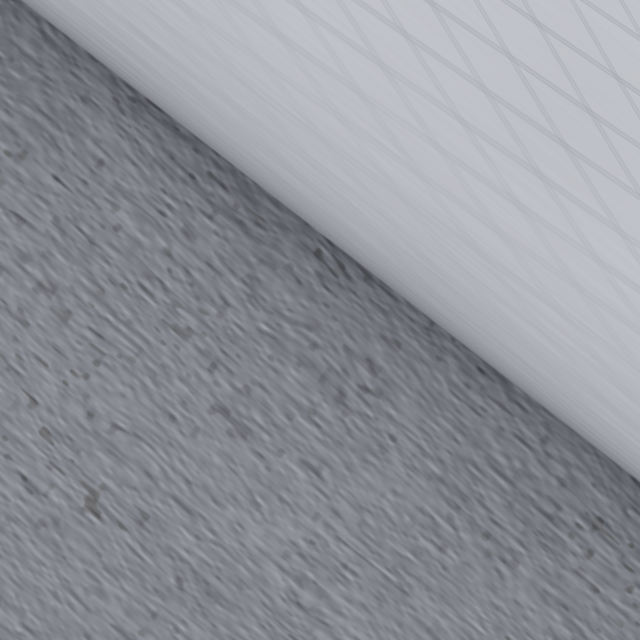
This texture is drawn by a WebGL 2 fragment shader. Its source:

```glsl
#version 300 es
precision highp float;
// A pale roll with a diamond lattice resting diagonally on grey grained plaster.
uniform vec2 u_resolution;
out vec4 outColor;

float hash(vec2 p) {
  vec3 q = fract(vec3(p.xyx) * 0.1031);
  q += dot(q, q.yzx + 33.33);
  return fract((q.x + q.y) * q.z);
}

float noise(vec2 p) {
  vec2 cell = floor(p), f = fract(p);
  f = f * f * (3.0 - 2.0 * f);
  return mix(mix(hash(cell), hash(cell + vec2(1, 0)), f.x),
             mix(hash(cell + vec2(0, 1)), hash(cell + vec2(1, 1)), f.x), f.y);
}

// Grain height: streaks run along x, which follows the edge of the roll
float grain(vec2 q) {
  return 0.5 * noise(q * vec2(38.0, 125.0)) + 0.3 * noise(q * vec2(75.0, 190.0) + 17.0)
       + 0.2 * noise(q * vec2(14.0, 150.0) + 41.0);
}

// Plaster: q.x runs along the edge, q.y is negative away from the roll
vec3 plaster(vec2 q) {
  float away = -q.y;
  float tone = 0.535 - 0.10 * exp(-away * 7.0) - 0.07 * exp(-away * 45.0);
  tone += 0.03 * (noise(q * vec2(4.0, 7.0) + 9.0) - 0.5);
  vec2 warped = q + vec2(0.0, 0.012) * noise(q * vec2(9.0, 14.0));
  warped.y += 0.06 * q.x;

  // Relief lit from one side, then dark pits and long scratches
  float height = grain(warped + 50.0);
  tone += 0.17 * (height - grain(warped + 50.0 + vec2(0.002, 0.004)));
  tone += 0.10 * (height - 0.5);
  float patches = noise(q * vec2(6.0, 9.0) + 70.0);
  float pits = smoothstep(0.70, 0.95, noise(warped * vec2(48.0, 105.0) + 200.0));
  tone -= pits * (0.03 + 0.09 * patches);
  float scratch = smoothstep(0.78, 0.98, noise(warped * vec2(9.0, 100.0) + 120.0));
  tone -= 0.05 * scratch;
  vec3 tint = mix(vec3(-0.015, -0.005, 0.025), vec3(0.0, 0.0, 0.008), pits * patches);
  return vec3(tone) + tint;
}

// One family of grooves: a soft dark band with a paler core
float groove(float phase, float spacing, float blur) {
  float dist = abs(fract(phase) - 0.5) * spacing;
  float band = 1.0 - smoothstep(0.003, 0.0045 + blur, dist);
  float core = 1.0 - smoothstep(0.0, 0.0025, dist);
  return band - 0.45 * core;
}

// Roll: a cylinder whose lattice is compressed toward its silhouette
vec3 roll(vec2 q) {
  float radius = 0.7;
  float angle = acos(clamp(1.0 - q.y / radius, -1.0, 1.0));
  float spacing = 0.105 * radius * sin(angle);
  float tone = 0.765 - 0.12 * exp(-q.y * 10.0) - 0.12 * exp(-q.y * 65.0);
  tone += 0.012 * (noise(q * 5.0 + 30.0) - 0.5);

  float blur = 0.003 * (1.0 - smoothstep(0.2, 0.5, q.y));
  float shallow = groove((angle - 0.09 * q.x) / 0.105 - 0.17, spacing, blur);
  float steep = groove((angle + 0.6 * q.x) / 0.105 + 0.37, spacing, blur);
  float strength = mix(0.012, 0.055, smoothstep(0.06, 0.5, q.y));
  tone -= strength * (shallow + 0.8 * steep * (1.0 - 0.5 * max(shallow, 0.0)));

  // Fine threads, strongest where the surface turns away
  float threads = noise(vec2(q.x * 5.0 + 20.0, angle * 130.0 + q.x * 8.0 + 60.0)) - 0.5;
  tone += threads * mix(0.026, 0.009, smoothstep(0.03, 0.4, q.y));
  return vec3(tone) + vec3(-0.012, -0.002, 0.021);
}

void main() {
  vec2 p = gl_FragCoord.xy / u_resolution;
  // Along and across the diagonal edge
  vec2 q = vec2(dot(p, vec2(0.789, -0.614)), dot(p, vec2(0.614, 0.789)) - 0.809);
  float soft = 0.0012 + 0.7 / min(u_resolution.x, u_resolution.y);
  float cover = smoothstep(-soft, soft, q.y);
  vec3 color = mix(plaster(vec2(q.x, min(q.y, 0.0))), roll(vec2(q.x, max(q.y, 0.0))), cover);
  outColor = vec4(color, 1.0);
}
```
